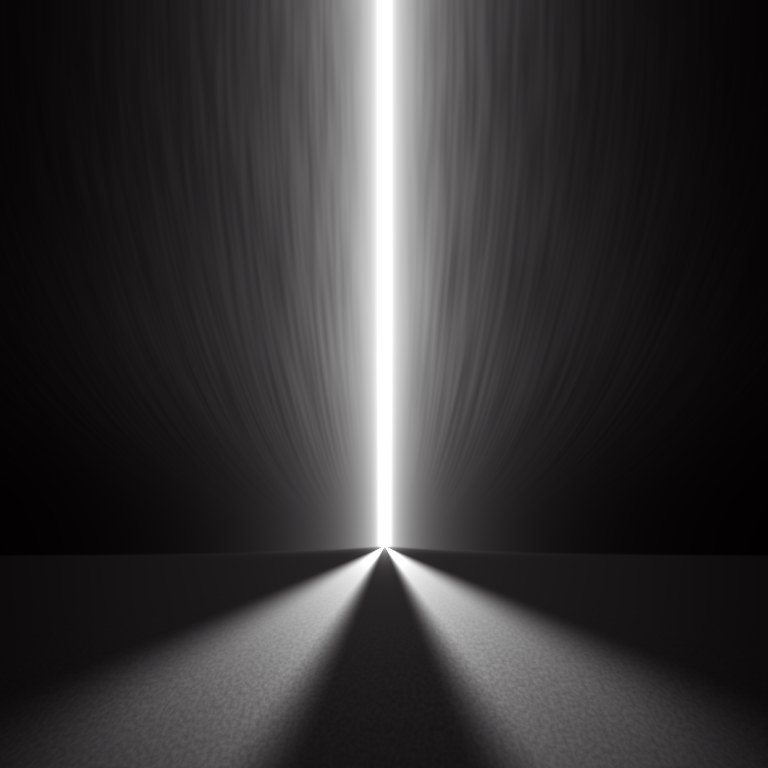
Write a Shadertoy shader that draws this background.

```glsl
// A vertical blade of light on a dark brushed wall, spilling two beams over a floor.
// The wall is a sum of exponential glows with noise streaks along elliptic arcs;
// the floor is an angular mask around the foot of the blade, fading with distance.

#define BLADE_X 0.501
#define FLOOR_Y 0.289
#define BLADE_WIDTH 0.0075
#define NEAR_GLOW vec2(0.55, 0.045) // strength, reach
#define WIDE_GLOW vec2(0.50, 0.195) // strength, reach
#define STREAK_AMOUNT 0.22
#define STREAK_DENSITY 130.0
#define BEAM_INNER vec2(0.35, 0.80) // sideways slope: dark, lit
#define BEAM_OUTER vec2(1.35, 2.60) // sideways slope: lit, dark
#define BEAM_REACH 0.27
#define GRAIN_AMOUNT 0.16

vec2 hashGradient(vec2 cell) {
    vec3 q = fract(cell.xyx * vec3(0.1031, 0.1030, 0.0973));
    q += dot(q, q.yzx + 33.33);
    float angle = 6.2832 * fract((q.x + q.y) * q.z);
    return vec2(cos(angle), sin(angle));
}

float gradientNoise(vec2 p) {
    vec2 i = floor(p), f = fract(p);
    vec2 u = f * f * f * (f * (f * 6.0 - 15.0) + 10.0);
    vec2 e = vec2(0.0, 1.0);
    float low = mix(dot(hashGradient(i), f),
                    dot(hashGradient(i + e.yx), f - e.yx), u.x);
    float high = mix(dot(hashGradient(i + e), f - e),
                     dot(hashGradient(i + e.yy), f - e.yy), u.x);
    return mix(low, high, u.y);
}

float glow(vec2 strengthReach, float d) {
    return strengthReach.x * exp(-d / strengthReach.y);
}

// Arcs leave the foot of the blade level and rise until they are upright.
float brushedStreaks(float side, float height) {
    float h = clamp(height, 0.002, 1.0);
    float arc = side / sqrt(h * (2.0 - h));
    float fine = gradientNoise(vec2(arc * STREAK_DENSITY, h * 5.0));
    float broad = gradientNoise(vec2(arc * STREAK_DENSITY * 0.4 + 17.0, h * 3.0));
    return (fine + 0.6 * broad) * smoothstep(0.02, 0.3, h);
}

float wallLight(float side, float height) {
    float d = abs(side);
    float spread = mix(0.62, 1.0, smoothstep(0.0, 0.45, height));
    spread *= side > 0.0 ? 0.94 : 1.0;
    float light = glow(NEAR_GLOW, d / spread) + glow(WIDE_GLOW, d / spread);
    light *= 1.0 - 0.18 * smoothstep(0.5, 1.0, height) * smoothstep(0.1, 0.45, d);
    float streakMask = smoothstep(0.01, 0.09, d);
    light *= 1.0 + STREAK_AMOUNT * streakMask * brushedStreaks(side, height);
    float blade = d / BLADE_WIDTH;
    return light + 0.4 * exp(-blade * blade);
}

float floorLight(vec2 foot, float depth) {
    float d = abs(foot.x);
    float away = length(foot);
    float slope = d / max(-foot.y, 0.0005);

    // Two beams with a crisp inner shadow and a softer outer edge
    float beam = smoothstep(BEAM_INNER.x, BEAM_INNER.y, slope)
               * (1.0 - smoothstep(BEAM_OUTER.x, BEAM_OUTER.y, slope));
    float light = beam * 0.92 * exp(-away / BEAM_REACH);

    // Dim bounce, a bright line under the wall and a flare at the foot
    light += 0.045 + 0.13 * exp(-away / 0.26);
    light += 0.30 * exp(-depth / 0.003 - d / 0.09);
    light += 0.65 * exp(-away / 0.012);

    // Fabric grain that grows toward the viewer
    vec2 weave = foot * vec2(150.0, 230.0) / (0.6 + 1.5 * depth);
    float grain = gradientNoise(weave) + 0.5 * gradientNoise(weave * 1.9 + 9.0);
    return light * (1.0 + GRAIN_AMOUNT * grain * smoothstep(0.02, 0.2, depth));
}

void mainImage(out vec4 fragColor, in vec2 fragCoord) {
    vec2 p = (fragCoord - 0.5 * iResolution.xy) / iResolution.y + 0.5;
    vec2 foot = p - vec2(BLADE_X, FLOOR_Y);

    // The horizon sags slightly away from the blade
    float horizon = -0.013 * (1.0 - exp(-6.0 * abs(foot.x)));
    float above = foot.y - horizon;
    float wall = wallLight(foot.x, max(above, 0.0) / (1.0 - FLOOR_Y));
    float ground = floorLight(foot, max(-above, 0.0));
    float edge = 1.0 / iResolution.y + 0.001;
    float light = mix(ground, wall, smoothstep(-edge, edge, above));

    // Side vignette and a faint warm violet tint in the darks
    light *= 1.0 - 0.3 * smoothstep(0.3, 0.55, abs(foot.x));
    light = clamp(light, 0.0, 1.0);
    vec3 darkTint = vec3(0.006, -0.004, 0.002) * (1.0 - light);
    fragColor = vec4(clamp(light + darkTint, 0.0, 1.0), 1.0);
}
```
